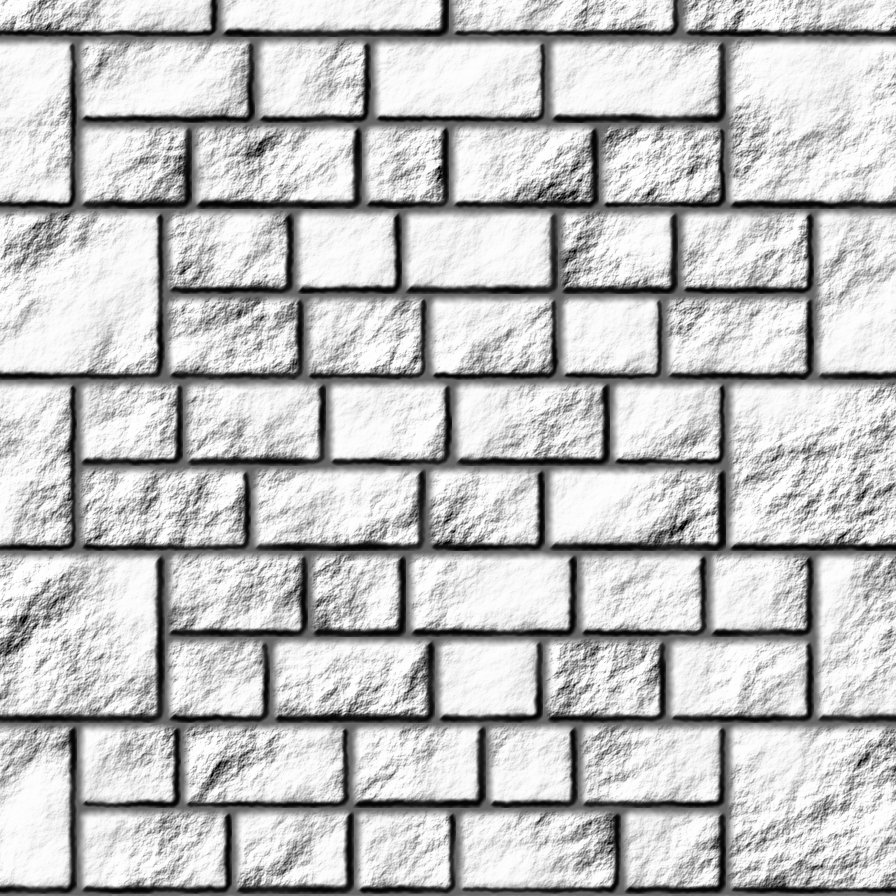
Reproduce this texture procedurally as a three.js fragment shader.

```glsl
// Embossed grey stone wall: ten courses of rough bricks with staggered two-course quoins.
varying vec2 vUv;

const float TOP = 0.0417;        // height of the cut course at the top
const float PITCH = 0.0956;      // course height
const float FIELD = 0.7245;      // width of brickwork between quoins
const float GAP = 0.004;         // half width of a joint
const vec3 MORTAR = vec3(0.4);
const vec3 STONE = vec3(0.995);
const vec3 SHADOW = vec3(0.02);

float hash(vec2 p) {
  vec3 q = fract(vec3(p.xyx) * 0.1031);
  q += dot(q, q.yzx + 33.33);
  return fract((q.x + q.y) * q.z);
}

vec2 gradientAt(vec2 cell) {
  float angle = 6.28318 * hash(cell);
  return vec2(cos(angle), sin(angle));
}

float gradientNoise(vec2 p) {
  vec2 i = floor(p);
  vec2 f = p - i;
  vec2 u = f * f * f * (f * (f * 6.0 - 15.0) + 10.0);
  vec2 e = vec2(1.0, 0.0);
  float a = dot(gradientAt(i), f);
  float b = dot(gradientAt(i + e.xy), f - e.xy);
  float c = dot(gradientAt(i + e.yx), f - e.yx);
  float d = dot(gradientAt(i + e.xx), f - e.xx);
  return mix(mix(a, b, u.x), mix(c, d, u.x), u.y);
}

float rockHeight(vec2 p) {
  float sum = 0.0;
  float amplitude = 1.0;
  for (int i = 0; i < 6; i++) {
    sum += amplitude * gradientNoise(p);
    p = mat2(1.98, 0.45, -0.45, 1.98) * p + vec2(17.3, 9.1);
    amplitude *= 0.5;
  }
  return sum;
}

// Bounds (low xy, high xy) of the stone holding p; y runs downward
vec4 stoneBounds(vec2 p) {
  float row = floor((p.y - TOP) / PITCH) + 1.0;
  float y = TOP + (row - 1.0) * PITCH;
  if (row < 1.0 || row > 10.0) {
    float x = 0.2435 + floor((p.x - 0.2435) / 0.2578) * 0.2578;
    return vec4(x, y, x + 0.2578, y + PITCH);
  }
  float band = floor((row - 1.0) / 2.0);
  float left = 0.086 + 0.0977 * mod(band, 2.0);
  float right = left + FIELD;
  if (p.x < left || p.x > right) {
    float x = p.x < left ? right - 1.0 : right;
    y = TOP + band * 2.0 * PITCH;
    return vec4(x, y, x + 1.0 - FIELD, y + 2.0 * PITCH);
  }
  float count = mod(row, 5.0) == 1.0 ? 4.0 : 5.0;
  vec4 bounds = vec4(left, y, right, y + PITCH);
  for (int i = 1; i < 5; i++) {
    float k = float(i);
    float jitter = 0.4 * (hash(vec2(k * 7.0, row * 13.0)) - 0.5);
    float joint = left + FIELD * (k + jitter) / count;
    if (k < count) {
      if (p.x > joint) bounds.x = max(bounds.x, joint);
      else bounds.z = min(bounds.z, joint);
    }
  }
  return bounds;
}

float roundedBox(vec2 p, vec2 halfSize, float radius) {
  vec2 q = abs(p) - halfSize + radius;
  return length(max(q, 0.0)) + min(max(q.x, q.y), 0.0) - radius;
}

// Eases values towards one instead of clipping them
float softCeiling(float x) {
  return 1.0 - log(1.0 + exp(14.0 * (1.0 - x))) / 14.0;
}

// Brightness of rough rock lit from the upper left
float rockFace(vec2 p, float seed) {
  vec2 grain = vec2(dot(p, vec2(0.55, -0.55)), dot(p, vec2(-0.71, -0.71)));
  vec2 q = grain * 13.0 + seed * vec2(71.0, 43.0) + 40.0;
  float slope = (rockHeight(q) - rockHeight(q + vec2(0.0, 0.015))) / 0.015;
  float patchy = smoothstep(-0.4, 0.45, gradientNoise(q * 0.6 + 31.0) + 0.5 * (seed - 0.5));
  return 1.06 - 0.22 * patchy + mix(0.05, 0.18, patchy) * slope;
}

void main() {
  vec2 p = vec2(vUv.x, 1.0 - vUv.y);
  vec4 bounds = stoneBounds(p);
  float seed = hash(bounds.xy * 91.7 + 20.0);
  vec2 local = p - 0.5 * (bounds.xy + bounds.zw);
  vec2 halfSize = 0.5 * (bounds.zw - bounds.xy) - GAP;

  // Worn outline and the direction its edge faces
  float d = roundedBox(local, halfSize, 0.009);
  d += 0.0015 * gradientNoise(p * 130.0 + 50.0) + 0.002 * gradientNoise(p * 35.0);
  vec2 q = abs(local) - halfSize;
  float side = smoothstep(-0.007, 0.007, q.x - q.y);
  vec2 normal = normalize(sign(local) * vec2(side, 1.0 - side));
  float away = smoothstep(0.0, 0.7, dot(normal, vec2(0.707)));

  // Stone face, darker beside the lower and right edges
  float face = rockFace(p, seed) - 0.25 * away * smoothstep(-0.016, 0.0, d);
  float cover = smoothstep(0.005, -0.008, d);
  vec3 color = mix(MORTAR, STONE * clamp(softCeiling(face), 0.0, 1.0), cover);

  // Black bevel facing away from the light, uneven in width and depth
  float wear = gradientNoise(p * 17.0 + seed * 30.0);
  float width = mix(0.0045, 0.0075, hash(vec2(seed * 57.0, 3.0))) + 0.002 * wear;
  float bevel = 1.0 - smoothstep(0.1 * width, width, abs(d + 0.0005));
  color = mix(color, SHADOW, clamp(0.95 + 0.4 * wear, 0.0, 1.0) * bevel * away);
  gl_FragColor = vec4(color, 1.0);
}
```
